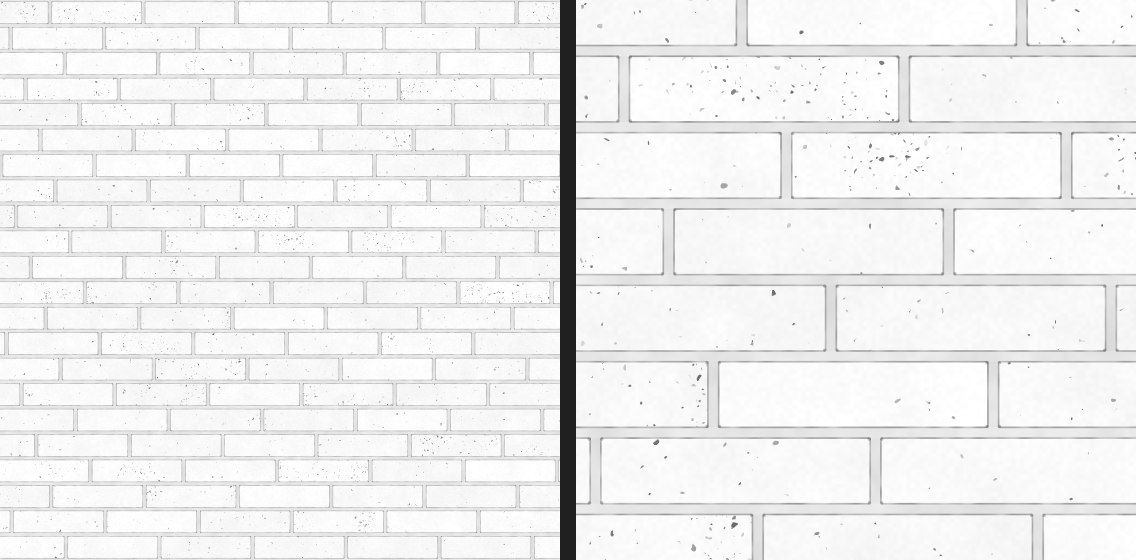
Left: the whole. Right: its middle third, enlarged.
Give the GLSL for this texture, as a Shadertoy shader.

```glsl
const vec2 BRICKS = vec2(6.0, 22.0);     // repeats across and down
const float FIRST_SHIFT = 0.535;         // offset of the top course, in bricks
const float COURSE_SHIFT = 0.5796;       // further offset of each lower course
const float JOINT = 0.0064;              // mortar width
const float CORNER = 0.0010;             // brick corner radius
const float LINE_WIDTH = 0.0010;         // contour around each brick
const float PIT_RADIUS = 0.21;           // largest pit, in pit grid cells
const float STRAY_PITS = 0.012;          // chance of a pit on any brick
const float CLUSTERED_PITS = 0.17;       // added chance inside clusters
const vec3 BRICK_COLOR = vec3(0.992);
const vec3 MORTAR_COLOR = vec3(0.905);
const vec3 LINE_COLOR = vec3(0.56);
const vec3 PIT_COLOR = vec3(0.28);

float hash(vec2 p) {
    vec3 q = fract(p.xyx * vec3(0.1031, 0.1030, 0.0973));
    q += dot(q, q.yzx + 33.33);
    return fract((q.x + q.y) * q.z);
}

// Value noise that wraps over the canvas; cells must be whole.
float noise(vec2 uv, float cells, float seed) {
    vec2 p = uv * cells;
    vec2 i = floor(p), f = fract(p);
    f = f * f * (3.0 - 2.0 * f);
    vec2 a = mod(i, cells) + seed, b = mod(i + 1.0, cells) + seed;
    return mix(mix(hash(a), hash(vec2(b.x, a.y)), f.x),
               mix(hash(vec2(a.x, b.y)), hash(b), f.x), f.y);
}

float mottle(vec2 uv, float cells, float seed) {
    float sum = 0.0, weight = 0.5;
    for (int i = 0; i < 4; i++) {
        sum += weight * noise(uv, cells, seed + 17.0 * float(i));
        cells *= 2.0;
        weight *= 0.5;
    }
    return sum / 0.9375;
}

float roundedBox(vec2 p, vec2 halfSize, float radius) {
    vec2 q = abs(p) - halfSize + radius;
    return length(max(q, 0.0)) + min(max(q.x, q.y), 0.0) - radius;
}

// Share of a pixel that lies inside a signed distance.
float coverage(float d, float pixel) {
    return clamp(0.5 - d / pixel, 0.0, 1.0);
}

// Scattered pits in three sizes, with ragged outlines.
float pits(vec2 uv, float chance, float pixel) {
    vec2 ragged = vec2(noise(uv, 300.0, 5.0), noise(uv, 300.0, 71.0)) - 0.5;
    float amount = 0.0;
    for (int i = 0; i < 3; i++) {
        float grid = 125.0 + 75.0 * float(i);
        vec2 p = (uv + 0.003 * ragged) * grid;
        vec2 cell = mod(floor(p), grid) + 300.0 * float(i);
        vec2 center = 0.3 + 0.4 * vec2(hash(cell + 11.0), hash(cell + 47.0));
        float radius = PIT_RADIUS * mix(0.4, 1.0, hash(cell + 83.0)) / grid;
        float dist = length(fract(p) - center) / grid - radius;
        float depth = mix(0.15, 1.0, hash(cell + 131.0));
        float present = step(hash(cell), chance);
        float spot = coverage(dist, pixel) * min(1.0, 2.0 * radius / pixel);
        amount = max(amount, present * depth * spot);
    }
    return amount;
}

void mainImage(out vec4 fragColor, in vec2 fragCoord) {
    vec2 uv = fragCoord / iResolution.xy;
    float pixel = 1.0 / iResolution.y;

    // Courses, counted from the top
    vec2 grid = vec2(uv.x, 1.0 - uv.y) * BRICKS;
    float course = floor(grid.y);
    grid.x -= FIRST_SHIFT + COURSE_SHIFT * course;
    vec2 id = vec2(mod(floor(grid.x), BRICKS.x), course);
    vec2 p = (fract(grid) - 0.5) / BRICKS;
    vec2 halfSize = 0.5 / BRICKS - 0.5 * JOINT;
    float d = roundedBox(p, halfSize, CORNER);

    // Mortar, slightly darker in the upright joints
    float upright = coverage(abs(p.y) - halfSize.y, pixel);
    vec3 mortar = MORTAR_COLOR + 0.09 * (mottle(uv, 60.0, 9.0) - 0.5);
    mortar -= 0.02 * upright;

    // Brick face: tone of each brick, soft stains and fine grain
    float tone = hash(id + 3.0);
    float stain = mottle(uv, 36.0, 29.0) - 0.5;
    float grain = noise(uv, 384.0, 53.0) - 0.5;
    vec3 face = BRICK_COLOR - 0.022 * tone + 0.035 * stain + 0.02 * grain;

    // Pits, gathered on some bricks
    float pitted = smoothstep(0.55, 1.0, hash(id + 61.0));
    float cluster = smoothstep(0.42, 0.75, noise(uv, 26.0, 97.0));
    float chance = STRAY_PITS * (0.4 + tone) + CLUSTERED_PITS * pitted * cluster;
    face = mix(face, PIT_COLOR, 0.8 * pits(uv, chance, pixel));

    vec3 color = mix(mortar, face, coverage(d, pixel));

    // Worn contour with dark corners
    float line = coverage(d - 0.5 * LINE_WIDTH, pixel)
               - coverage(d + 0.5 * LINE_WIDTH, pixel);
    float wear = mix(0.35, 0.9, noise(uv, 150.0, 41.0));
    color = mix(color, LINE_COLOR, line * wear);
    float corner = length(abs(p) - halfSize + 0.5 * CORNER) - CORNER;
    color = mix(color, PIT_COLOR, 0.35 * coverage(corner, pixel));

    fragColor = vec4(clamp(color, 0.0, 1.0), 1.0);
}
```
